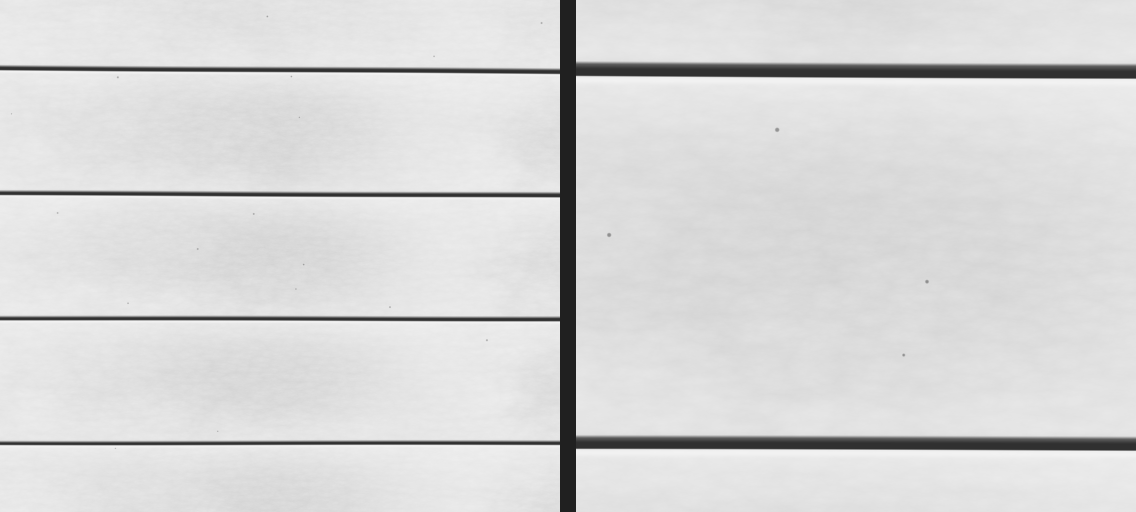
Left: the whole. Right: its middle third, enlarged.
Reproduce this texture procedurally as a WebGL 1 fragment shader.

```glsl
precision highp float;
uniform vec2 u_resolution;

vec2 hash2(vec2 p) {
  return fract(sin(vec2(dot(p, vec2(127.1, 311.7)), dot(p, vec2(269.5, 183.3)))) * 4375.85);
}

// Distance to the nearest scattered point
float cellular(vec2 p) {
  vec2 cell = floor(p), f = fract(p);
  float nearest = 2.0;
  for (int j = -1; j <= 1; j++) {
    for (int i = -1; i <= 1; i++) {
      vec2 o = vec2(float(i), float(j));
      vec2 r = o + hash2(cell + o) - f;
      nearest = min(nearest, dot(r, r));
    }
  }
  return sqrt(nearest);
}

// Layered cells, centred near zero
float mottle(vec2 p) {
  float sum = 0.0, amp = 0.5;
  for (int i = 0; i < 5; i++) {
    sum += amp * (cellular(p) - 0.48);
    p = mat2(0.99, 0.12, -0.12, 0.99) * p * 2.1 + 7.3;
    amp *= 0.62;
  }
  return sum;
}

// Soft stain, 1 at its centre
float blot(vec2 p, vec2 centre, vec2 radius) {
  vec2 q = (p - centre) / radius;
  return exp(-dot(q, q) * dot(q, q) * 0.6 - dot(q, q) * 0.5);
}

// Sparse dark flecks
float flecks(vec2 p, float blur) {
  vec2 cell = floor(p * 11.0);
  vec2 rnd = hash2(cell + 31.0);
  vec2 at = (cell + 0.2 + 0.6 * hash2(cell + 5.0)) / 11.0;
  float radius = 0.0006 + 0.001 * rnd.y;
  return step(0.87, rnd.x) * (1.0 - smoothstep(radius - blur, radius + blur, length(p - at)));
}

void main() {
  vec2 uv = gl_FragCoord.xy / u_resolution;
  vec2 p = gl_FragCoord.xy / u_resolution.y;
  float px = 1.0 / u_resolution.y;

  // Boards fan out slightly towards the left
  float pitch = 0.2443 - 0.0025 * uv.x;
  float along = (uv.y - 0.1342 - 0.0008 * uv.x) / pitch;
  float board = floor(along);
  float v = along - board;
  vec2 rnd = hash2(vec2(board + 9.0, 4.0));

  // Streaked grain, different on each board
  vec2 shift = vec2(board * 13.7, board * 5.1);
  float cloud = mottle(p * vec2(5.0, 9.0) + shift);
  float grain = mottle(p * vec2(38.0, 95.0) + shift);
  float fibre = sin(p.y * 410.0 + 3.0 * sin(p.x * 9.0 + board) + cloud * 8.0)
              + sin(p.y * 270.0 - 4.0 * sin(p.x * 6.0 + board * 2.0));

  // Grey weathering through the middle and at the right end
  vec2 s = vec2(uv.x, v) + vec2(0.10, 0.16) * cloud;
  float strength = board > 2.5 ? 0.4 : 0.85 + 0.15 * rnd.x;
  float stain = 0.75 * blot(s, vec2(0.37 + 0.05 * rnd.y, 0.5), vec2(0.33, 0.46));
  stain += 0.4 * blot(s, vec2(0.52, 0.46), vec2(0.17, 0.42));
  stain += 0.75 * blot(s, vec2(1.0, 0.43), vec2(0.11, 0.38));
  stain *= strength;

  float shade = 0.908 - 0.062 * stain - 0.035 * cloud;
  shade -= (0.022 + 0.022 * stain) * grain + 0.0015 * fibre;
  shade += 0.012 * smoothstep(0.75, 1.0, v);
  shade -= 0.3 * flecks(p, px);

  // Seam: soft grey upper lip, dark gap, bright edge beneath
  float seam = floor(along + 0.5);
  float d = (along - seam) * pitch + 0.0004 * sin(uv.x * 7.0 + seam * 2.0);
  float halfWidth = 0.0034 + 0.0003 * seam + 0.0004 * uv.x;
  shade -= 0.05 * exp(-max(d - halfWidth, 0.0) * 500.0) * step(0.0, d);
  shade = mix(shade, 0.955, 0.8 * exp(-pow((d + halfWidth + 0.0025) / 0.0024, 2.0)));
  float gap = smoothstep(-halfWidth - px, -halfWidth + px, d)
            * (1.0 - smoothstep(halfWidth - 1.5 * px, halfWidth + 0.0012 + px, d));
  float gapShade = mix(0.19, 0.36, smoothstep(0.0, halfWidth, d));
  shade = mix(shade, gapShade, gap);

  gl_FragColor = vec4(vec3(clamp(shade, 0.0, 1.0)), 1.0);
}
```
